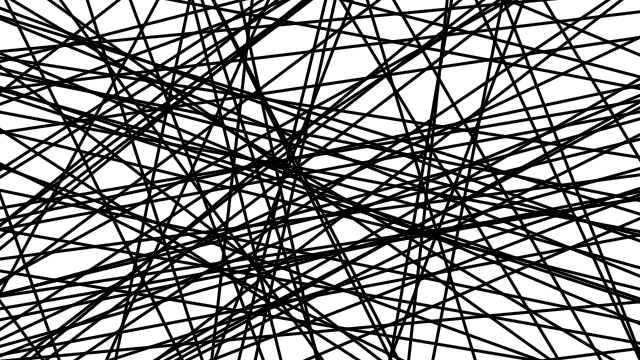
This pattern is drawn by a WebGL 1 fragment shader. Its source:

```glsl
precision highp float;
// Dense tangle of straight black strokes crossing a white sheet.

uniform vec2 u_resolution;

#define LINE_COUNT 94
#define LINE_WIDTH 0.0083   // in canvas heights
#define EDGE_PIXELS 1.1     // width of the smoothed edge
#define LEFT_BIAS 1.15      // above 1 gathers strokes to the left
#define SEED 41.7
#define INK vec3(0.0)
#define PAPER vec3(1.0)

// Three independent random values in 0..1 from one index
vec3 hash3(float n) {
  vec3 q = fract((n * 17.3 + SEED) * vec3(0.1031, 0.1130, 0.0973));
  q += dot(q, q.yzx + 33.33);
  return fract((q.xxy + q.yzz) * q.zyx);
}

// Stroke angle: four families of slopes, each with its share of strokes
float strokeAngle(float share, float spread) {
  float degrees = mix(60.0, 84.0, spread);                        // steep rise
  if (share < 0.45) degrees = mix(4.0, 40.0, spread);             // gentle rise
  else if (share < 0.70) degrees = mix(-8.0, -38.0, spread);      // gentle fall
  else if (share < 0.88) degrees = mix(-52.0, -85.0, spread);     // steep fall
  return radians(degrees);
}

void main() {
  vec2 p = gl_FragCoord.xy / u_resolution.y;
  float aspect = u_resolution.x / u_resolution.y;
  float edge = EDGE_PIXELS / u_resolution.y;

  // Each stroke is an endless line through a random point of the sheet
  float bare = 1.0;
  for (int i = 0; i < LINE_COUNT; i++) {
    float index = float(i);
    vec3 rnd = hash3(index);
    vec2 anchor = vec2(pow(rnd.x, LEFT_BIAS) * aspect, rnd.y);
    float angle = strokeAngle((index + 0.5) / float(LINE_COUNT), rnd.z);
    vec2 normal = vec2(-sin(angle), cos(angle));
    float dist = abs(dot(p - anchor, normal)) - 0.5 * LINE_WIDTH;
    bare *= clamp(0.5 + dist / edge, 0.0, 1.0);
  }

  gl_FragColor = vec4(mix(INK, PAPER, bare), 1.0);
}
```
